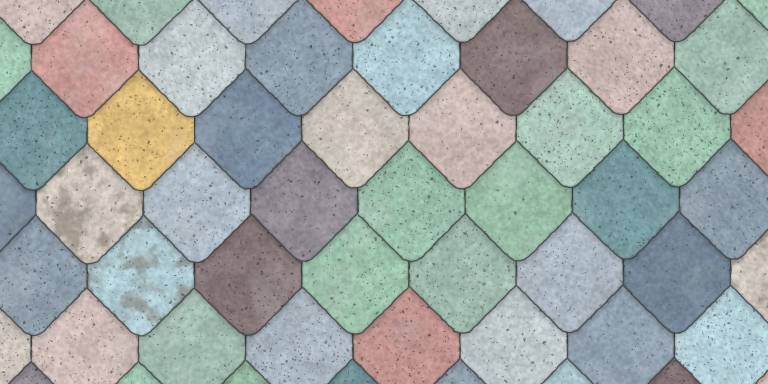
Reproduce this pattern procedurally as a Shadertoy shader.

```glsl
// Overlapping rows of pastel clay diamond tiles with rounded tips, pits and stains.

// Layout, in canvas heights; y runs downward from the top edge
const vec2 PITCH = vec2(0.2792, 0.1893);
const vec2 FIRST_CENTRE = vec2(0.2273, 0.1470);
const float ROW_SLOPE = 0.0055;     // rows climb slightly to the right
const float HALF_WIDTH = 0.1380;
const float SIDE_END = 0.0360;      // where the straight side turns into the slope
const float TIP_RADIUS = 0.0360;
const float ROW_SHIFT = 0.0065;
const float TILE_SHIFT = 0.0040;
const float TILE_TILT = 0.0240;
const float EDGE_CHIP = 0.0026;

// Shading and wear
const float CREVICE_WIDTH = 0.0055;
const float SHADOW_WIDTH = 0.0200;
const float SHADOW_DEPTH = 0.16;
const float MOTTLE = 0.17;
const float GRAIN = 0.115;
const float PIT_DEPTH = 0.42;
const float STAINED_SHARE = 0.08;

const vec3 GAP_COLOUR = vec3(0.23, 0.24, 0.23);
const vec3 STAIN_COLOUR = vec3(0.47, 0.44, 0.39);
const vec2 PALETTE_STEP = vec2(0.618, 0.28);
const float PALETTE_START = 0.698;
const float PALETTE_SPAN = 15.5;    // the last colour gets half a share
const vec3 PALETTE[16] = vec3[16](
    vec3(0.68, 0.73, 0.77), vec3(0.61, 0.76, 0.68), vec3(0.51, 0.45, 0.45),
    vec3(0.81, 0.78, 0.74), vec3(0.73, 0.77, 0.78), vec3(0.47, 0.61, 0.63),
    vec3(0.64, 0.75, 0.70), vec3(0.56, 0.54, 0.57), vec3(0.69, 0.80, 0.83),
    vec3(0.46, 0.53, 0.60), vec3(0.78, 0.60, 0.58), vec3(0.61, 0.76, 0.67),
    vec3(0.79, 0.72, 0.70), vec3(0.67, 0.72, 0.76), vec3(0.55, 0.61, 0.66),
    vec3(0.89, 0.76, 0.50));

float hash(vec2 p) {
    return fract(sin(dot(p, vec2(127.1, 311.7))) * 43758.5453);
}

float noise(vec2 p) {
    vec2 i = floor(p), f = fract(p);
    f = f * f * (3.0 - 2.0 * f);
    return mix(mix(hash(i), hash(i + vec2(1, 0)), f.x),
               mix(hash(i + vec2(0, 1)), hash(i + vec2(1, 1)), f.x), f.y);
}

// Octaves turned against each other to hide the lattice
float fbm(vec2 p) {
    const mat2 TURN = mat2(1.6, 1.2, -1.2, 1.6);
    float sum = 0.0, weight = 0.5;
    for (int i = 0; i < 4; i++) {
        sum += weight * noise(p);
        p = TURN * p + 11.7;
        weight *= 0.5;
    }
    return sum / 0.9375;
}

// Straight-sided column ending below in a rounded right-angled tip
float tileDistance(vec2 p) {
    float apex = SIDE_END + HALF_WIDTH;
    vec2 slopes = (vec2(p.x, -p.x) + p.y - apex) * 0.7071 + TIP_RADIUS;
    float tip = min(max(slopes.x, slopes.y), 0.0) + length(max(slopes, 0.0)) - TIP_RADIUS;
    return max(tip, abs(p.x) - HALF_WIDTH);
}

// Scattered ragged pinholes at two sizes
float pits(vec2 p, float density, float pixel) {
    float cover = 0.0;
    p += 0.006 * vec2(noise(p * 130.0), noise(p * 130.0 + 31.0));
    for (int k = 0; k < 2; k++) {
        p = mat2(0.8, 0.6, -0.6, 0.8) * p;
        float scale = 55.0 + 45.0 * float(k);
        vec2 cell = floor(p * scale);
        vec2 centre = 0.25 + 0.5 * vec2(hash(cell + 3.1), hash(cell + 8.7));
        float d = length(fract(p * scale) - centre) / scale;
        float size = hash(cell + 5.3);
        float radius = mix(0.05, 0.19, size * size) / scale;
        float present = step(hash(cell + 1.9), density);
        cover = max(cover, present * (1.0 - smoothstep(radius - pixel, radius + pixel, d)));
    }
    return cover;
}

vec3 tileColour(vec2 id, vec2 p, float d, float pixel) {
    // Stepping through the palette keeps the shares even
    float pick = fract(dot(id, PALETTE_STEP) + PALETTE_START);
    vec3 colour = PALETTE[int(pick * PALETTE_SPAN)] * mix(0.97, 1.05, hash(id + 6.1));
    vec2 q = p + 3.7 * id;
    float cloud = fbm(q * 16.0);
    vec2 turned = mat2(0.8, 0.6, -0.6, 0.8) * q;
    colour *= 1.0 + MOTTLE * (cloud - 0.5);
    colour *= 1.0 + GRAIN * (noise(turned * 85.0) + noise(turned.yx * 157.0) - 1.0);

    // Pale bloom, occasional brown stains, pinholes
    colour = mix(colour, vec3(0.80), 0.20 * smoothstep(0.52, 0.80, fbm(q * 9.0 + 20.0)));
    float stained = step(hash(id + 9.4), STAINED_SHARE);
    colour = mix(colour, STAIN_COLOUR, 0.5 * stained * smoothstep(0.42, 0.72, fbm(q * 28.0)));
    float density = mix(0.05, 0.30, hash(id + 4.8)) * (0.3 + 1.4 * cloud);
    colour *= 1.0 - PIT_DEPTH * pits(q, density, pixel);
    return colour * (1.0 - 0.13 * smoothstep(-0.006, 0.0, d));
}

void mainImage(out vec4 fragColor, in vec2 fragCoord) {
    float pixel = 1.0 / iResolution.y;
    vec2 p = vec2(fragCoord.x, iResolution.y - fragCoord.y) * pixel;
    p.y += ROW_SLOPE * p.x;
    float upperRow = floor((p.y - FIRST_CENTRE.y) / PITCH.y);
    vec3 colour = GAP_COLOUR;

    // Paint the lower row first, then the row that overlaps it
    for (int k = 1; k >= 0; k--) {
        float row = upperRow + float(k);
        float shift = 0.5 * mod(row, 2.0) * PITCH.x + ROW_SHIFT * sin(1.57 * (row - 1.0));
        vec2 local = p - FIRST_CENTRE - vec2(shift, row * PITCH.y);
        vec2 id = vec2(floor(local.x / PITCH.x + 0.5), row);
        local.x -= id.x * PITCH.x;
        local.y -= TILE_SHIFT * (hash(id + 1.4) - 0.5);
        float tilt = TILE_TILT * (hash(id + 3.6) - 0.5);
        float d = tileDistance(local + tilt * vec2(-local.y, local.x));
        d += EDGE_CHIP * (noise(local * 95.0 + 3.7 * id) - 0.5);

        colour *= 1.0 - SHADOW_DEPTH * (1.0 - smoothstep(0.0, SHADOW_WIDTH, d));
        colour = mix(GAP_COLOUR, colour, smoothstep(0.0, CREVICE_WIDTH, d));
        float cover = 1.0 - smoothstep(-0.75 * pixel, 0.75 * pixel, d);
        colour = mix(colour, tileColour(id, local, d, pixel), cover);
    }
    fragColor = vec4(clamp(colour, 0.0, 1.0), 1.0);
}
```
